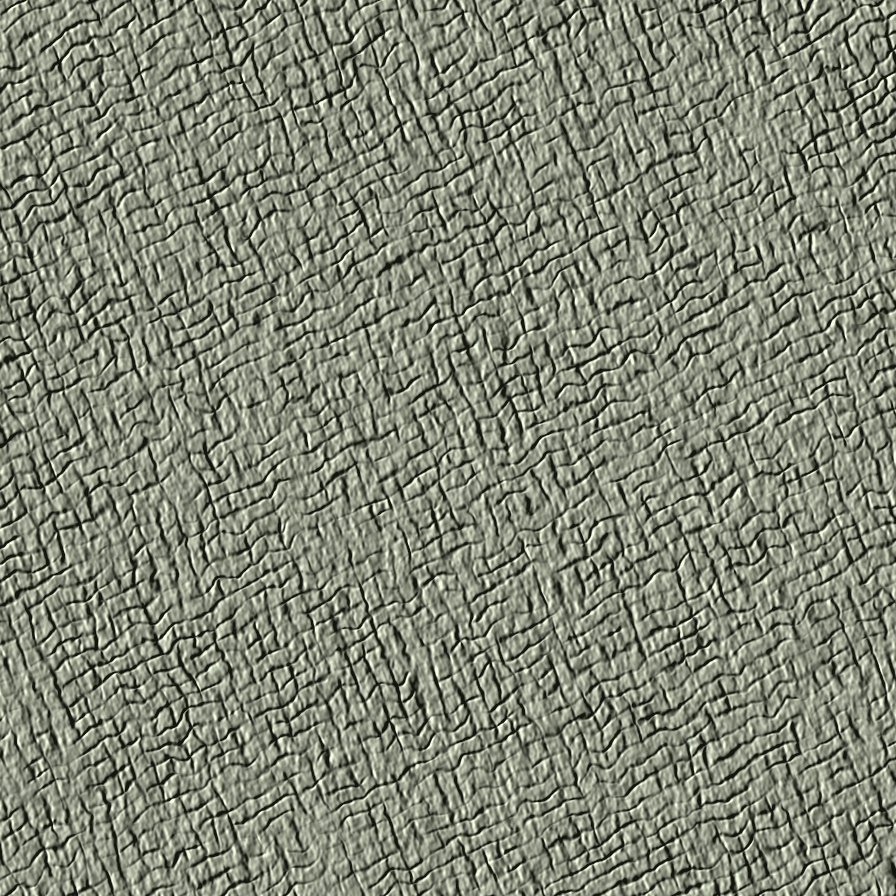
Reproduce this texture procedurally as a Shadertoy shader.

```glsl
const vec3 SHADOW = vec3(0.07, 0.08, 0.05);
const vec3 HIGHLIGHT = vec3(0.92, 0.95, 0.85);
const vec2 ACROSS_STEEP = vec2(0.93, 0.36);     // normal of the steep seams
const vec2 ACROSS_SHALLOW = vec2(-0.48, 0.88);  // normal of the shallow seams
const vec2 CELLS = vec2(48.0, 52.0);            // cells per canvas
const vec2 GRAIN = vec2(205.0, 85.0);           // fibre grain per canvas
const vec2 TO_LIGHT = vec2(-0.92, 0.38);
const float SEAM_WIDTH = 0.125;                 // in cells
const float RELIEF_STEP = 0.001;
const float RELIEF = 0.62;
const float GRAIN_HEIGHT = 2.2;
const float SEAM_SHADE = 0.30;
const float MOTTLE = 0.22;
const float BASE_TONE = 0.605;

float hash(vec2 p) {
    vec3 q = fract(p.xyx * 0.1031);
    q += dot(q, q.yzx + 33.33);
    return fract((q.x + q.y) * q.z);
}

float noise(vec2 p) {
    vec2 cell = floor(p), f = fract(p);
    f = f * f * (3.0 - 2.0 * f);
    float low = mix(hash(cell), hash(cell + vec2(1, 0)), f.x);
    float high = mix(hash(cell + vec2(0, 1)), hash(cell + vec2(1, 1)), f.x);
    return mix(low, high, f.y);
}

vec2 weaveAxes(vec2 p) {
    return vec2(dot(p, ACROSS_STEEP), dot(p, ACROSS_SHALLOW));
}

// Depth of the seams between woven cells, 0 on the cell tops
float seams(vec2 p) {
    vec2 q = weaveAxes(p) * CELLS;
    vec2 thread = q;
    q += 0.4 * (vec2(noise(p * 7.0), noise(p * 7.0 + 40.0)) - 0.5);
    q.x += 0.5 * (noise(thread * vec2(0.9, 0.6) + 70.0) - 0.5);
    q.y += 0.75 * (noise(thread * vec2(1.0, 0.5) + 130.0) - 0.5);
    q += 0.2 * (vec2(noise(thread * 2.6 + 170.0), noise(thread * 2.6 + 210.0)) - 0.5);

    vec2 edge = 0.5 - abs(fract(q) - 0.5);
    vec2 groove = exp(-edge * edge / (SEAM_WIDTH * SEAM_WIDTH));

    // Broad patches deepen the seams, single cells break them up
    vec2 patches = vec2(noise(p * vec2(7.0, 3.5) + 11.0), noise(p * 5.0 + 23.0));
    vec2 breaks = vec2(noise(thread * 0.95 + 300.0), noise(thread * 0.95 + 400.0));
    groove *= 0.05 + 0.5 * patches + 1.1 * smoothstep(0.15, 0.85, breaks);
    return max(groove.x, groove.y) + 0.2 * min(groove.x, groove.y);
}

// Fine fibres drawn out along the steep seams
float grain(vec2 p) {
    vec2 q = weaveAxes(p);
    return 0.65 * noise(q * GRAIN + 500.0) + 0.35 * noise(q * vec2(300.0, 220.0) + 900.0);
}

float height(vec2 p) {
    return GRAIN_HEIGHT * grain(p) - seams(p);
}

void mainImage(out vec4 fragColor, in vec2 fragCoord) {
    vec2 p = fragCoord / min(iResolution.x, iResolution.y);

    // Side light: slopes facing the light brighten, the others darken
    vec2 stepToLight = TO_LIGHT * RELIEF_STEP;
    float slope = height(p - stepToLight) - height(p + stepToLight);

    float tone = BASE_TONE + RELIEF * slope - SEAM_SHADE * seams(p);
    tone += MOTTLE * (grain(p + 3.0) - 0.5);

    fragColor = vec4(mix(SHADOW, HIGHLIGHT, clamp(tone, 0.0, 1.05)), 1.0);
}
```
